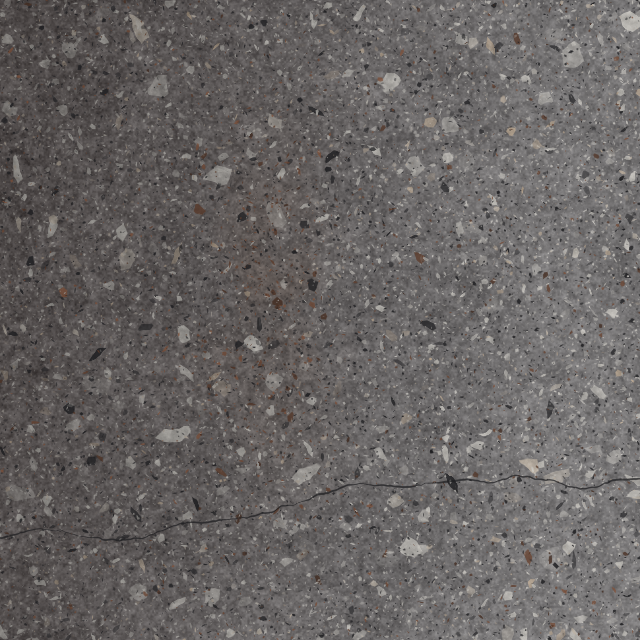
Give the GLSL for this texture, as a Shadertoy shader.

```glsl
// Worn terrazzo-like concrete: pale angular chips, dark and rusty grit, one crack.
// Four layers of cellular polygons, each finer than the last, lie over grainy
// cement lit from the right; a rust stain tints the grit near the middle.
#define CHIP_GRID 15.0
#define GRID_STEP 2.15
#define LAYERS 4
#define SOFTNESS 0.0011
#define GRAIN 0.20
#define CEMENT_DARK vec3(0.315, 0.295, 0.292)
#define CEMENT_LIGHT vec3(0.455, 0.448, 0.450)
#define STONE vec3(0.69, 0.68, 0.66)
#define TAN vec3(0.64, 0.56, 0.47)
#define RUST vec3(0.33, 0.21, 0.15)
#define BLACK vec3(0.12, 0.12, 0.13)
#define CRACK_WIDTH 0.0011

vec3 hash3(vec2 p) {
    vec3 h = fract(p.xyx * vec3(0.1031, 0.1030, 0.0973));
    h += dot(h, h.yxz + 33.33);
    return fract((h.xxy + h.yzz) * h.zyx);
}

float valueNoise(vec2 p) {
    vec2 cell = floor(p), f = fract(p);
    f = f * f * (3.0 - 2.0 * f);
    float low = mix(hash3(cell).x, hash3(cell + vec2(1, 0)).x, f.x);
    float high = mix(hash3(cell + vec2(0, 1)).x, hash3(cell + 1.0).x, f.x);
    return mix(low, high, f.y);
}

float layeredNoise(vec2 p) {
    float sum = 0.0, weight = 0.5;
    for (int i = 0; i < 4; i++) {
        sum += weight * valueNoise(p);
        p = mat2(1.6, 1.2, -1.2, 1.6) * p + 7.3;
        weight *= 0.55;
    }
    return sum / 1.01;
}

// Irregular six-sided shape, negative inside
float polygon(vec2 p, float radius, vec2 seed) {
    float d = -1.0;
    for (int i = 0; i < 6; i++) {
        vec3 h = hash3(seed + float(i) * 17.0);
        float angle = 6.2832 * (float(i) + 0.7 * h.x) / 6.0;
        d = max(d, dot(p, vec2(cos(angle), sin(angle))) - radius * (0.65 + 0.5 * h.y));
    }
    return d;
}

// Scattered chips: x = coverage, yzw = random traits of the chip on top
vec4 chips(vec2 p, float density, float maxRadius, float edge, float seed) {
    vec4 top = vec4(0.0);
    for (int j = -1; j <= 1; j++)
    for (int i = -1; i <= 1; i++) {
        vec2 cell = floor(p) + vec2(i, j);
        vec3 place = hash3(cell + seed);
        if (place.z > density) continue;
        vec3 form = hash3(cell + seed + 211.0);
        vec3 traits = hash3(cell + seed + 467.0);
        vec2 q = p - cell - place.xy;
        float angle = 6.2832 * form.x, stretch = 1.0 + 0.85 * form.y * form.y;
        q = mat2(cos(angle), sin(angle), -sin(angle), cos(angle)) * q;
        q *= vec2(1.0 / stretch, stretch);
        float radius = maxRadius * mix(0.3, 1.0, form.z * form.z);
        float cover = 1.0 - smoothstep(-edge, edge, polygon(q, radius, cell + seed));
        if (cover > top.x) top = vec4(cover, traits);
    }
    return top;
}

void mainImage(out vec4 fragColor, in vec2 fragCoord) {
    vec2 uv = fragCoord / iResolution.y;
    float edge = max(SOFTNESS, 0.6 / iResolution.y);

    // Cement: side light, cloudy wear, faint horizontal bands, fine grain
    float cloud = layeredNoise(uv * 7.0) - 0.5;
    float band = valueNoise(uv * vec2(3.0, 45.0)) - 0.5;
    float light = smoothstep(-0.1, 0.95, uv.x + 0.12 * (0.5 - uv.y));
    vec3 color = mix(CEMENT_DARK, CEMENT_LIGHT, light);
    color += 0.10 * cloud + 0.025 * band;
    color += 0.05 * smoothstep(0.7, 1.3, uv.x - 0.5 * uv.y + 0.2);
    float grain = layeredNoise(uv * 110.0) - 0.5;
    color += GRAIN * grain + 0.09 * (valueNoise(uv * 330.0) - 0.5);

    // Rust stain
    vec2 fromStain = (uv - vec2(0.43, 0.53)) / vec2(0.11, 0.24);
    float stain = exp(-dot(fromStain, fromStain)) * smoothstep(-0.2, 0.15, cloud);
    color = mix(color, color * vec3(0.92, 0.84, 0.78), 0.6 * stain);

    // Chips from the largest stones down to grit
    vec2 warp = vec2(valueNoise(uv * 90.0), valueNoise(uv * 90.0 + 31.0)) - 0.5;
    float grid = CHIP_GRID;
    for (int k = 0; k < LAYERS; k++) {
        float fine = float(k) / float(LAYERS - 1);
        vec2 p = (uv + 0.006 * warp * (1.0 - fine)) * grid;
        vec4 chip = chips(p, mix(0.50, 0.62, fine), mix(0.27, 0.34, fine), edge * grid, 53.0 * float(k + 1));
        float darkShare = 0.30 * sqrt(fine);
        float rustShare = fine * 0.08 + step(0.1, fine) * 0.5 * stain;
        vec3 tint = mix(STONE, TAN, smoothstep(0.75, 1.0, chip.z) * 0.8);
        tint *= 0.78 + 0.30 * light + 0.35 * grain;
        float opacity = mix(0.12, 0.95, chip.w);
        if (chip.y < darkShare) {
            tint = BLACK;
            opacity = mix(0.35, 0.9, chip.w);
        } else if (chip.y < darkShare + rustShare) {
            tint = RUST * (0.7 + 0.8 * chip.z);
            opacity = 0.75;
        }
        color = mix(color, tint, chip.x * opacity);
        grid *= GRID_STEP;
    }

    // Wandering hairline crack of uneven width
    float path = 0.163 + 0.085 * smoothstep(0.15, 0.7, uv.x) + 0.006 * sin(uv.x * 26.0);
    path += 0.022 * (layeredNoise(vec2(uv.x * 22.0, 3.0)) - 0.5);
    float width = CRACK_WIDTH * (0.4 + 1.2 * valueNoise(vec2(uv.x * 30.0, 9.0)));
    float crack = 1.0 - smoothstep(width - edge, width + edge, abs(uv.y - path));
    color = mix(color, BLACK, 0.75 * crack);

    fragColor = vec4(clamp(color, 0.0, 1.0), 1.0);
}
```
